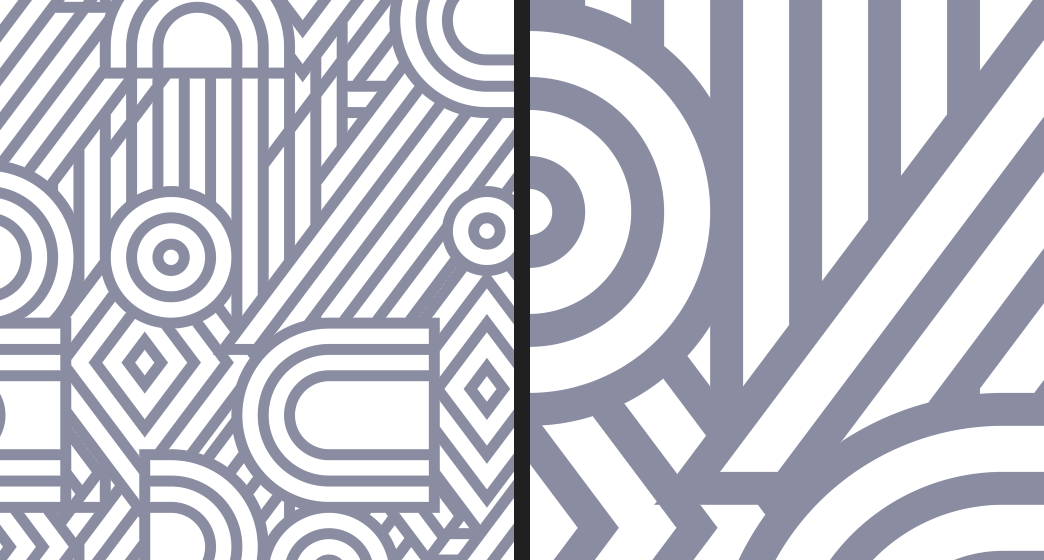
Left, the full canvas; right, a detail of the centre.
Write a WebGL 1 fragment shader that draws this pattern.

```glsl
precision highp float;
// Geometric line patchwork: overlapping panels of parallel stripes, crossed by
// nested chevrons, diagonal strips, ringed arches and bullseyes. Every part is
// a signed distance painted over the last, snapped to one shared stripe lattice.

uniform vec2 u_resolution;

const vec3 PAPER = vec3(1.0);
const vec3 INK = vec3(0.54, 0.55, 0.63);
const float PERIOD = 0.047;        // spacing of stripes and rings
const float HALF_LINE = 0.0098;    // half the line width
const float EDGE_SOFTNESS = 0.65;  // in pixels
const float PANEL_GRID = 5.0;
const float PANEL_SPACING = 0.25;
const float MOTIF_GRID = 4.0;
const float MOTIF_SPACING = 0.3;
const float ARCH_RADIUS = 3.5 * PERIOD;
const float EYE_RADIUS = 1.5 * PERIOD;
const float RING_DEPTH = 2.5 * PERIOD;  // beyond this depth the core is blank
const float TENT_HEIGHT = 5.5 * PERIOD;
const vec2 SLASH = vec2(0.8, -0.6);     // normals of the stripe directions
const vec2 BACKSLASH = vec2(0.8, 0.6);
const vec2 UPRIGHT = vec2(1.0, 0.0);
const vec2 LEVEL = vec2(0.0, 1.0);

vec2 hash2(float n) {
  vec3 k = fract(vec3(n) * vec3(0.1031, 0.1030, 0.0973));
  k += dot(k, k.yzx + 33.33);
  return fract((k.xx + k.yz) * k.zy);
}

// Distance to the nearest line of the stripe lattice
float stripe(float s) {
  return abs(mod(s + 0.5 * PERIOD, PERIOD) - 0.5 * PERIOD);
}

float fill(float d) {
  float soft = EDGE_SOFTNESS / max(u_resolution.x, u_resolution.y);
  return 1.0 - smoothstep(-soft, soft, d);
}

// Covers the shape with its own lines, then draws its outline
float paint(float ink, float shape, float line) {
  float inside = mix(ink, fill(line - HALF_LINE), fill(shape));
  return max(inside, fill(abs(shape) - HALF_LINE));
}

// Coordinate along a normal, measured from the lattice line nearest the centre
float along(vec2 p, vec2 centre, vec2 normal) {
  return dot(p, normal) - floor(dot(centre, normal) / PERIOD + 0.5) * PERIOD;
}

// Grid cell visited at a given step, in scattered order
vec2 scatteredCell(float step7, float side) {
  float id = floor(mod(step7 * 7.0 + 0.5, side * side));
  float row = floor((id + 0.5) / side);
  return vec2(id - row * side, row);
}

// Striped parallelogram: stripes along one direction, ends cut along another
float panel(float ink, vec2 p, vec2 centre, vec2 normal, vec2 cut, vec2 halfSize) {
  float s = along(p, centre, normal);
  float t = along(p, centre, cut);
  vec2 d = abs(vec2(s, t)) - halfSize * PERIOD;
  return paint(ink, max(d.x, d.y), stripe(s));
}

// Nested diamond, or a tent of chevrons over level bars
float chevrons(float ink, vec2 q, vec2 h) {
  if (h.x < 0.35) {
    float diamond = dot(abs(q), BACKSLASH) - ARCH_RADIUS;
    return paint(ink, diamond, stripe(diamond));
  }
  if (h.y < 0.3) q.y = -q.y;
  float roof = dot(vec2(abs(q.x), q.y), BACKSLASH);
  float bars = max(stripe(q.y + TENT_HEIGHT), 2.0 * PERIOD + roof);
  float line = min(stripe(min(-roof, RING_DEPTH)), bars);
  return paint(ink, max(roof, -q.y - TENT_HEIGHT), line);
}

// Round arch with straight legs, sometimes closed by an eye
float arch(float ink, vec2 q, vec2 h) {
  if (h.x < 0.5) q = q.yx;
  if (h.y < 0.5) q.x = -q.x;
  float leg = floor(1.0 + 5.0 * fract(h.x * 7.0)) * PERIOD;
  float r = length(vec2(q.x - clamp(q.x, 0.0, leg), q.y));
  float line = stripe(min(ARCH_RADIUS - r, RING_DEPTH));
  if (fract(h.y * 5.0) < 0.6) line = min(line, abs(length(q) - EYE_RADIUS));
  return paint(ink, max(r - ARCH_RADIUS, q.x - leg), line);
}

float bullseye(float ink, vec2 q, vec2 h) {
  float d = length(q) - EYE_RADIUS - PERIOD * step(0.5, h.x);
  return paint(ink, d, stripe(d));
}

void main() {
  vec2 p = gl_FragCoord.xy / max(u_resolution.x, u_resolution.y);
  float ink = fill(stripe(dot(p, SLASH)) - HALF_LINE);

  // Ground of overlapping striped panels
  for (int i = 0; i < 25; i++) {
    float n = float(i);
    vec2 h = hash2(n + 11.0);
    vec2 centre = (scatteredCell(n, PANEL_GRID) + 0.6 * (hash2(n + 47.0) - 0.5)) * PANEL_SPACING;
    vec2 normal = h.x < 0.4 ? SLASH : h.x < 0.65 ? UPRIGHT : h.x < 0.85 ? LEVEL : BACKSLASH;
    vec2 cut = normal != SLASH ? SLASH : h.y < 0.5 ? UPRIGHT : LEVEL;
    ink = panel(ink, p, centre, normal, cut, vec2(3.0 + step(0.5, h.y), 4.0));
  }

  // Motifs: chevrons lowest, then strips, arches and bullseyes
  for (int i = 0; i < 16; i++) {
    float n = float(i);
    vec2 h = hash2(n + 83.0);
    vec2 centre = (scatteredCell(n, MOTIF_GRID) + 0.4 * (hash2(n + 129.0) - 0.5)) * MOTIF_SPACING;
    vec2 q = p - (floor(centre / PERIOD) + 0.5) * PERIOD;
    if (i < 4) ink = chevrons(ink, q, h);
    else if (i < 7) ink = panel(ink, p, centre, SLASH, h.x < 0.5 ? UPRIGHT : LEVEL, vec2(1.0, 5.0));
    else if (i < 13) ink = arch(ink, q, h);
    else ink = bullseye(ink, q, h);
  }

  gl_FragColor = vec4(mix(PAPER, INK, ink), 1.0);
}
```
